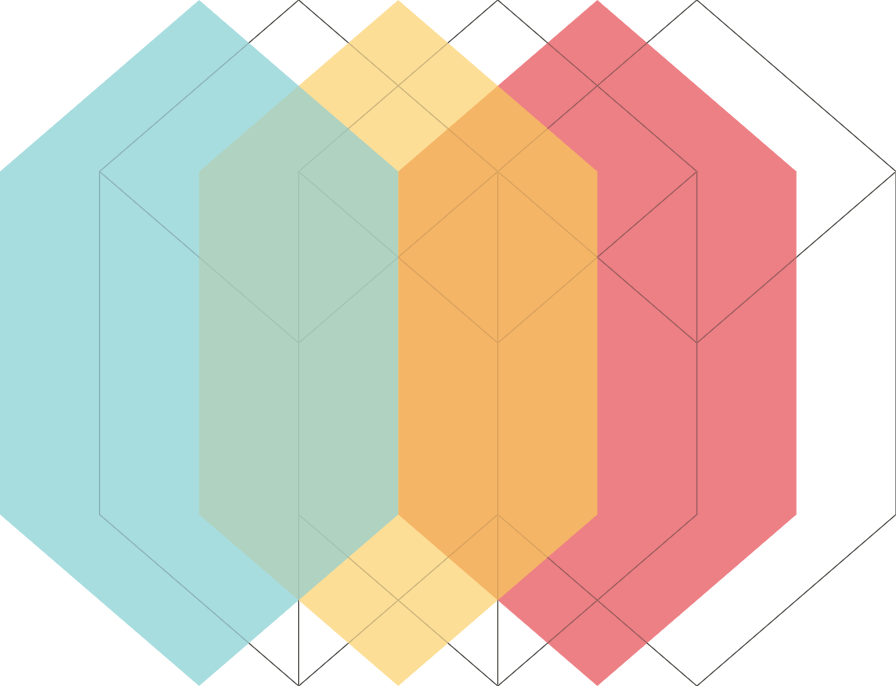
A Shadertoy shader for this background:

```glsl
// Signed distance to an upright hexagon, in canvas heights; offset is in grid cells.
float hexagonDistance(vec2 offset, vec2 cell) {
    vec2 a = abs(offset);
    float side = (a.x - 2.0) * cell.x;
    float slant = (a.y + 0.5 * a.x - 2.0) / length(vec2(0.5, 1.0) / cell);
    return max(side, slant);
}

float segmentDistance(vec2 p, vec2 a, vec2 b) {
    vec2 along = b - a;
    float t = clamp(dot(p - a, along) / dot(along, along), 0.0, 1.0);
    return length(p - a - along * t);
}

float fillCoverage(float dist, float pixel) {
    return clamp(0.5 - dist / pixel, 0.0, 1.0);
}

float strokeCoverage(float dist, float width, float pixel) {
    float d = abs(dist);
    return fillCoverage(d - 0.5 * width, pixel) - fillCoverage(d + 0.5 * width, pixel);
}

// Hexagon outline with an inner V, plus an optional stem at the bottom.
float prismDistance(vec2 offset, vec2 cell, bool hasStem) {
    float outline = abs(hexagonDistance(offset, cell));
    vec2 folded = vec2(abs(offset.x), offset.y) * cell;
    float dist = min(outline, segmentDistance(folded, vec2(0.0), vec2(2.0, 1.0) * cell));
    if (hasStem) {
        dist = min(dist, segmentDistance(folded, vec2(0.0, -2.0) * cell, vec2(0.0, -1.0) * cell));
    }
    return dist;
}

void mainImage(out vec4 fragColor, in vec2 fragCoord) {
    // Grid of 9 by 4 cells; cell holds one cell's size in canvas heights.
    vec2 grid = vec2(9.0, 4.0);
    vec2 p = fragCoord / iResolution.xy * grid;
    vec2 cell = vec2(iResolution.x / iResolution.y, 1.0) / grid;
    float pixel = 1.0 / iResolution.y;

    // Fill colours; alpha is the strength of line ink showing through.
    const vec4 white = vec4(1.0, 1.0, 1.0, 0.85);
    const vec4 blue = vec4(0.66, 0.865, 0.88, 0.25);
    const vec4 yellow = vec4(0.99, 0.87, 0.59, 0.25);
    const vec4 red = vec4(0.93, 0.50, 0.52, 0.45);
    const vec4 green = vec4(0.69, 0.825, 0.755, 0.10);
    const vec4 orange = vec4(0.96, 0.71, 0.40, 0.15);
    const vec3 ink = vec3(0.20, 0.19, 0.17);

    // Overlapping translucent hexagons
    float inBlue = fillCoverage(hexagonDistance(p - vec2(2.0, 2.0), cell), pixel);
    float inYellow = fillCoverage(hexagonDistance(p - vec2(4.0, 2.0), cell), pixel);
    float inRed = fillCoverage(hexagonDistance(p - vec2(6.0, 2.0), cell), pixel);
    vec4 layer = mix(white, yellow, inYellow);
    layer = mix(layer, mix(red, orange, inYellow), inRed);
    layer = mix(layer, mix(blue, green, inYellow), inBlue);

    // Thin prism outlines
    float lineDist = 1.0;
    for (int i = 0; i < 3; i++) {
        vec2 center = vec2(3.0 + 2.0 * float(i), 2.0);
        lineDist = min(lineDist, prismDistance(p - center, cell, i < 2));
    }
    float line = strokeCoverage(lineDist, 0.0017, pixel);

    fragColor = vec4(mix(layer.rgb, ink, line * layer.a), 1.0);
}
```
